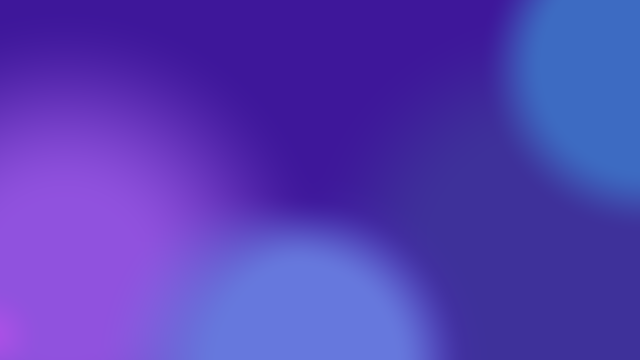
Give the GLSL for this background, as a Shadertoy shader.

```glsl
// Soft colour blobs glowing over a deep violet ground.
// Each blob is a disc with a wide smooth rim, laid over the last by mixing;
// lengths are in canvas heights, with the origin at the lower left.

const vec3 VIOLET     = vec3(0.243, 0.090, 0.605);
const vec3 INDIGO     = vec3(0.243, 0.192, 0.605);
const vec3 HALO       = vec3(0.290, 0.180, 0.690);
const vec3 ORCHID     = vec3(0.565, 0.320, 0.870);
const vec3 PERIWINKLE = vec3(0.400, 0.470, 0.865);
const vec3 MAGENTA    = vec3(0.680, 0.315, 0.905);
const vec3 AZURE      = vec3(0.240, 0.420, 0.760);

// Coverage of a disc whose rim fades over radius +/- blur.
float softDisc(vec2 p, vec2 center, float radius, float blur) {
    return 1.0 - smoothstep(radius - blur, radius + blur, length(p - center));
}

// Lays one blurred disc of colour over the ground.
vec3 addBlob(vec3 ground, vec3 tint, float opacity, vec2 p, vec2 center, float radius, float blur) {
    return mix(ground, tint, opacity * softDisc(p, center, radius, blur));
}

void mainImage(out vec4 fragColor, in vec2 fragCoord) {
    vec2 p = fragCoord / iResolution.y;
    vec3 color = VIOLET;

    // Muted indigo at the right, large orchid glow at the left
    color = addBlob(color, INDIGO, 1.0, p, vec2(1.55, 0.26), 0.54, 0.19);
    color = addBlob(color, ORCHID, 1.0, p, vec2(0.18, 0.23), 0.48, 0.27);

    // Periwinkle dome at the bottom; its rim is softer toward the left
    vec2 domeCenter = vec2(0.82, -0.02);
    float domeBlur = mix(0.19, 0.10, smoothstep(0.45, 0.85, p.x));
    float haloOpacity = 0.65 * smoothstep(0.75, 1.10, p.x);
    color = addBlob(color, HALO, haloOpacity, p, domeCenter, 0.45, 0.10);
    color = addBlob(color, PERIWINKLE, 1.0, p, domeCenter, 0.38, domeBlur);

    // Magenta spark in the lower left corner
    color = addBlob(color, MAGENTA, 1.0, p, vec2(-0.02, 0.07), 0.06, 0.08);

    // Azure disc in the upper right corner
    color = addBlob(color, AZURE, 1.0, p, vec2(1.80, 0.82), 0.38, 0.09);

    fragColor = vec4(color, 1.0);
}
```
